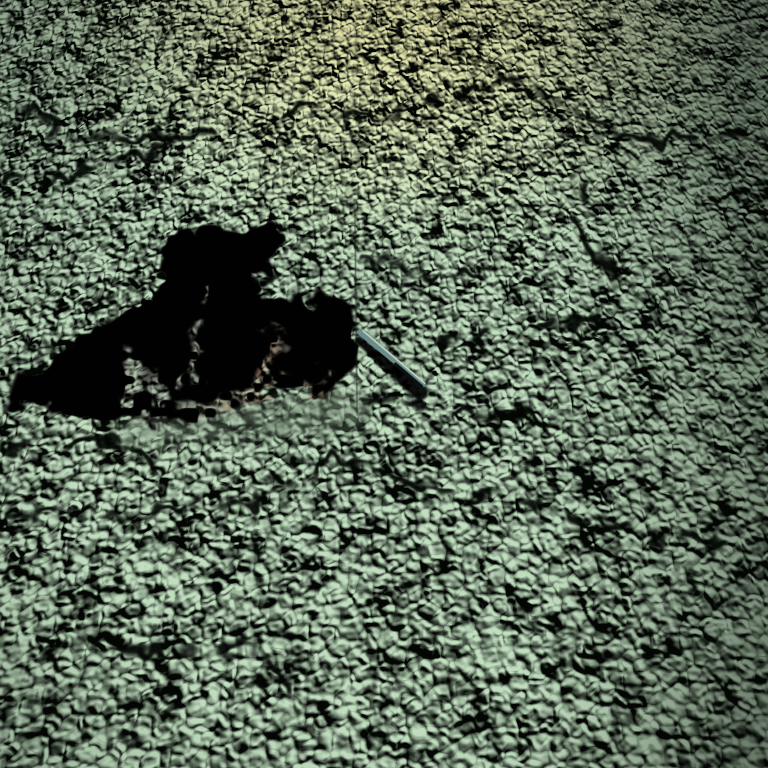
A three.js fragment shader for this texture:

```glsl
// Cracked asphalt with a dark pothole on the left and a small pen beside it.
// Gravel is a cellular height field in perspective, lit from above; cracks,
// hole and pen are segment distances roughened by value noise.
varying vec2 vUv;

const vec2 LIGHT = vec2(0.14, 0.34);

float hash(vec2 p) {
  vec3 q = fract(vec3(p.xyx) * 0.1031);
  q += dot(q, q.yzx + 33.33);
  return fract((q.x + q.y) * q.z);
}

float noise(vec2 p) {
  vec2 i = floor(p), f = fract(p);
  f = f * f * (3.0 - 2.0 * f);
  return mix(mix(hash(i), hash(i + vec2(1, 0)), f.x),
             mix(hash(i + vec2(0, 1)), hash(i + 1.0), f.x), f.y);
}

vec2 noise2(vec2 p) {
  return vec2(noise(p), noise(p + 71.7)) - 0.5;
}

// Distance to a segment whose radius tapers from ra to rb
float capsule(vec2 p, vec2 a, vec2 b, float ra, float rb) {
  vec2 ab = b - a;
  float t = clamp(dot(p - a, ab) / dot(ab, ab), 0.0, 1.0);
  return length(p - a - ab * t) - mix(ra, rb, t);
}

// Distance to a line through four points
float path(vec2 p, vec2 a, vec2 b, vec2 c, vec2 d) {
  return min(min(capsule(p, a, b, 0.0, 0.0), capsule(p, b, c, 0.0, 0.0)),
             capsule(p, c, d, 0.0, 0.0));
}

float cover(float d, float soft) {
  return 1.0 - smoothstep(-soft, soft, d);
}

// Rounded stones of varied size with a rough surface
float stoneHeight(vec2 q) {
  vec2 w = q + noise2(q * 1.4) * 0.8;
  float nearest = 2.0;
  for (int y = -1; y <= 1; y++) {
    for (int x = -1; x <= 1; x++) {
      vec2 c = floor(w) + vec2(x, y);
      vec2 center = c + 0.1 + 0.8 * vec2(hash(c), hash(c + 19.3));
      nearest = min(nearest, length(w - center) * mix(0.75, 1.4, hash(c + 47.1)));
    }
  }
  return 1.0 - nearest + 0.3 * noise(q * 2.6);
}

// Lit slopes, dark gaps and missing stones, with a soft upper limit
float gravelTone(vec2 q) {
  float h = stoneHeight(q);
  float slope = h - stoneHeight(q + LIGHT);
  float pockets = smoothstep(0.56, 0.82, noise(q * 0.85 + 31.0));
  float tone = 0.455 + 0.78 * slope + 0.6 * (h - 0.6) - 0.36 * pockets;
  tone += 0.3 * (noise(q * 0.35) - 0.5);
  return clamp(tone - 0.35 * max(tone - 0.6, 0.0), 0.0, 0.8);
}

float cracks(vec2 uv) {
  vec2 p = uv + noise2(uv * 19.0) * 0.026 + noise2(uv * 70.0) * 0.02;
  // Upper arc and its branches
  float d = path(p, vec2(0, 0.87), vec2(0.08, 0.82), vec2(0.32, 0.815), vec2(0.41, 0.865));
  d = min(d, path(p, vec2(0.41, 0.865), vec2(0.52, 0.855), vec2(0.65, 0.905), vec2(0.79, 0.835)));
  d = min(d, path(p, vec2(1, 0.82), vec2(0.78, 0.83), vec2(0.745, 0.72), vec2(0.815, 0.62)));
  d = min(d, path(p, vec2(0, 0.755), vec2(0.13, 0.78), vec2(0.2, 0.8), vec2(0.21, 0.815)));
  // Middle right
  d = min(d, capsule(p, vec2(0.47, 0.66), vec2(0.63, 0.65), 0.0, 0.0));
  d = min(d, capsule(p, vec2(0.555, 0.56), vec2(0.795, 0.58), 0.0, 0.001));
  d = min(d, capsule(p, vec2(0.47, 0.47), vec2(0.74, 0.46), 0.0, 0.0));
  // Below the hole
  d = min(d, path(p, vec2(0, 0.415), vec2(0.09, 0.42), vec2(0.18, 0.415), vec2(0.22, 0.36)));
  d = min(d, path(p, vec2(0.03, 0.325), vec2(0.2, 0.33), vec2(0.33, 0.345), vec2(0.43, 0.4)));
  d = min(d, path(p, vec2(0.43, 0.4), vec2(0.55, 0.36), vec2(0.8, 0.317), vec2(0.94, 0.29)));
  d = min(d, path(p, vec2(0.09, 0.17), vec2(0.23, 0.145), vec2(0.34, 0.15), vec2(0.39, 0.06)));
  return cover(d - 0.0045, 0.0035) * smoothstep(0.15, 0.6, noise(uv * 48.0));
}

float holeDistance(vec2 uv) {
  vec2 p = uv + noise2(uv * 26.0) * 0.022 + noise2(uv * 80.0) * 0.018;
  float d = capsule(p, vec2(0.275, 0.645), vec2(0.26, 0.53), 0.06, 0.088);
  d = min(d, capsule(p, vec2(0.245, 0.668), vec2(0.338, 0.674), 0.033, 0.03));
  d = min(d, capsule(p, vec2(0.33, 0.555), vec2(0.405, 0.55), 0.075, 0.05));
  d = min(d, capsule(p, vec2(0.425, 0.51), vec2(0.43, 0.605), 0.022, 0.022));
  return min(d, capsule(p, vec2(0.03, 0.487), vec2(0.2, 0.525), 0.02, 0.08));
}

// Coverage of loose stones lying in the pit
float rubble(vec2 uv) {
  vec2 p = uv + noise2(uv * 42.0) * 0.035;
  float d = capsule(p, vec2(0.165, 0.535), vec2(0.2, 0.46), 0.008, 0.03);
  d = min(d, capsule(p, vec2(0.242, 0.5), vec2(0.265, 0.615), 0.009, 0.002));
  d = min(d, capsule(p, vec2(0.24, 0.455), vec2(0.42, 0.495), 0.016, 0.014));
  d = min(d, capsule(p, vec2(0.355, 0.505), vec2(0.352, 0.58), 0.011, 0.002));
  return cover(d, 0.006) * smoothstep(0.38, 0.65, noise(uv * 95.0));
}

void main() {
  vec2 uv = vUv;
  // Grains grow toward the viewer
  float grain = 0.0175 - 0.0085 * uv.y;
  float tone = gravelTone(vec2((uv.x - 0.5) / grain, -log(grain) / 0.0075));
  // Worn band under the hole and thin seam on its right
  float worn = cover(capsule(uv, vec2(0.18, 0.438), vec2(0.45, 0.465), 0.02, 0.027), 0.015);
  tone = mix(tone, 0.2 + 0.5 * noise(uv * vec2(80, 200)), 0.45 * worn);
  float seam = capsule(uv, vec2(0.465, 0.46), vec2(0.462, 0.735), 0.001, 0.001);
  tone = mix(tone, 0.12, 0.6 * cover(seam, 0.0015)) * (1.0 - 0.93 * cracks(uv));
  // Bright top centre, dim right side and corners
  float glow = 1.0 - smoothstep(0.0, 0.5, length((uv - vec2(0.52, 1)) * vec2(0.9, 1.3)));
  float daylight = 1.06 + 0.14 * glow - 0.28 * smoothstep(0.65, 1.05, uv.x);
  daylight -= 0.26 * smoothstep(0.35, 0.75, length(uv - vec2(0.48, 0.43)));
  vec3 tint = mix(vec3(0.88, 1, 0.87), vec3(1, 0.98, 0.73), glow);
  vec3 color = vec3(0.01, 0.025, 0.012) + tint * tone * daylight;
  // Pit with stones, some of them rusty
  float rust = 0.8 * smoothstep(0.23, 0.35, uv.x) * noise(uv * 60.0);
  vec3 stone = mix(vec3(0.85, 0.93, 0.82), vec3(1, 0.65, 0.45), rust) * tone;
  color = mix(color, 0.005 + stone * rubble(uv), cover(holeDistance(uv), 0.0035));
  // Pen: cast shadow, pale barrel, dark stripe and bright edge
  vec2 tail = vec2(0.471, 0.567), tip = vec2(0.551, 0.499);
  color *= 1.0 - 0.92 * cover(capsule(uv + vec2(0.004, 0.01), tail, tip, 0.005, 0.01), 0.003);
  color = mix(color, vec3(0.42, 0.55, 0.54), cover(capsule(uv, tail, tip, 0.005, 0.003), 0.0012));
  float stripe = capsule(uv, vec2(0.515, 0.526), tip - 0.002, 0.002, 0.002);
  color = mix(color, vec3(0.03, 0.07, 0.07), cover(stripe, 0.0012));
  float edge = capsule(uv, tail + 0.002, tip + 0.002, 0.001, 0.001);
  color = mix(color, vec3(0.78, 0.85, 0.78), cover(edge, 0.0012));
  gl_FragColor = vec4(color, 1);
}
```
